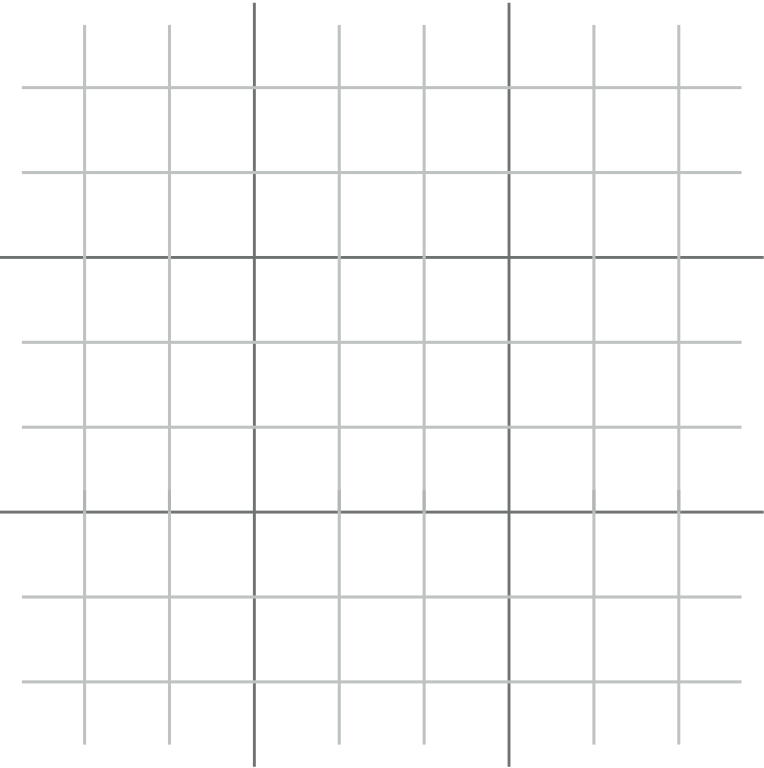
Write a Shadertoy shader that draws this pattern.

```glsl
// Nine by nine ruled grid: pale cell lines and longer dark lines around each three by three block.

const vec3 PAPER = vec3(1.0);
const vec3 PALE_INK = vec3(0.75, 0.76, 0.76);
const vec3 DARK_INK = vec3(0.44, 0.45, 0.45);
const vec3 OVERLAP_INK = vec3(0.70, 0.71, 0.71);

const float CELLS = 9.0;
const float BLOCK = 3.0;
const float PALE_WIDTH = 0.0040;
const float DARK_WIDTH = 0.0038;
const float PALE_REACH = 0.471;        // half length of the cell lines
const float DARK_REACH = 0.5;          // half length of the block lines
const float OVERLAP_LENGTH = 0.0288;   // doubled stroke above the lower block line
const vec2 GRID_CENTER = vec2(-0.0004, -0.001);

// Pixel coverage of a band of the given half width around zero
float band(float position, float halfWidth, float pixel) {
    return clamp((halfWidth - abs(position)) / pixel + 0.5, 0.0, 1.0);
}

// Index of the nearest inner grid line
float nearestLine(float position) {
    return clamp(round(position * CELLS + 0.5 * CELLS), 1.0, CELLS - 1.0);
}

// Distance across the nearest inner grid line
float lineOffset(float position) {
    return position - (nearestLine(position) / CELLS - 0.5);
}

float isBlockLine(float position) {
    return 1.0 - step(0.5, mod(nearestLine(position), BLOCK));
}

// Coverage of parallel strokes: x runs across them, y along them
float strokes(vec2 p, float width, float reach, float pixel) {
    return band(lineOffset(p.x), 0.5 * width, pixel) * band(p.y, reach, pixel);
}

float paleStrokes(vec2 p, float pixel) {
    return (1.0 - isBlockLine(p.x)) * strokes(p, PALE_WIDTH, PALE_REACH, pixel);
}

float darkStrokes(vec2 p, float pixel) {
    return isBlockLine(p.x) * strokes(p, DARK_WIDTH, DARK_REACH, pixel);
}

void mainImage(out vec4 fragColor, in vec2 fragCoord) {
    float unit = min(iResolution.x, iResolution.y);
    float pixel = 1.0 / unit;
    vec2 p = (fragCoord - 0.5 * iResolution.xy) / unit - GRID_CENTER;

    // Block lines lie beneath the cell lines
    vec3 color = mix(PAPER, DARK_INK, darkStrokes(p, pixel));
    color = mix(color, DARK_INK, darkStrokes(p.yx, pixel));

    float upright = paleStrokes(p, pixel);
    color = mix(color, PALE_INK, paleStrokes(p.yx, pixel));
    color = mix(color, PALE_INK, upright);

    // Upright strokes double up just above the lower block line
    float lowerBlockLine = BLOCK / CELLS - 0.5;
    float overlapCenter = lowerBlockLine + 0.5 * OVERLAP_LENGTH;
    float overlap = band(p.y - overlapCenter, 0.5 * OVERLAP_LENGTH, pixel);
    color = mix(color, OVERLAP_INK, upright * overlap);

    fragColor = vec4(color, 1.0);
}
```
